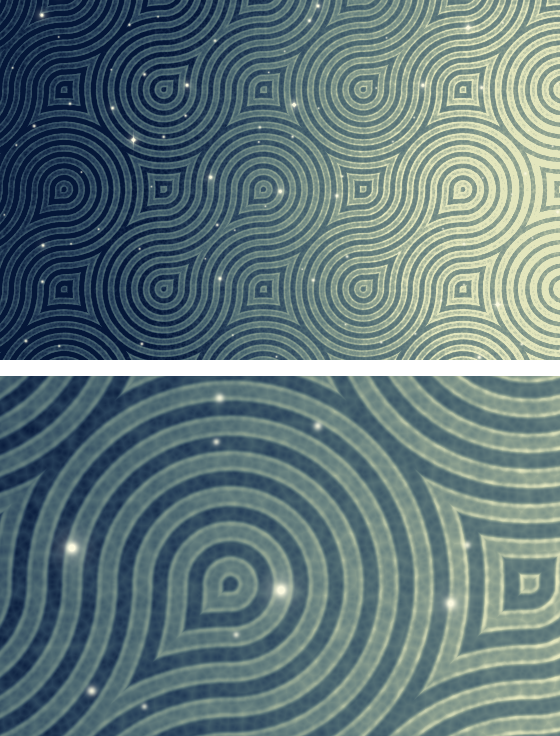
Top, the full canvas; bottom, a detail of the centre.
Reproduce this pattern procedurally as a Shadertoy shader.

```glsl
// Interlocking rings, teardrops and rounded squares in contour bands, lit from the right.
// A two-by-two set of arc tiles gives one continuous field, cut into bands and toned
// through a navy-to-cream ramp; cellular grain and scattered sparkles add the wear.

// Lengths are in canvas heights unless noted
const float TILE = 0.277;                 // ring centre to square centre
const vec2 ORIGIN = vec2(0.178, 0.474);   // centre of one ring
const float BANDS = 8.5;                  // bands per tile: six fill a ring to its rim
const float BAND_EDGE = 0.30;             // half width of a light band, in periods
const float BAND_SOFT = 0.06;             // least edge softness, in periods
const float RIM_POS = 0.22;               // bright rim inside each band, in periods
const float RIM_WIDTH = 0.11;
const float BAND_CONTRAST = 0.20;
const vec2 LIGHT_POS = vec2(1.64, 0.38);
const float LIGHT_REACH = 1.72;
const vec2 LIGHT_RANGE = vec2(0.06, 1.02); // tone far from and at the light
const float GRAIN_SCALE = 125.0;
const float STAR_CELL = 0.125;
const float STAR_CHANCE = 0.8;
const vec3 STAR_COLOR = vec3(0.99, 0.98, 0.88);
const vec3 RAMP[6] = vec3[6](
    vec3(0.02, 0.09, 0.22), vec3(0.16, 0.26, 0.36), vec3(0.29, 0.40, 0.44),
    vec3(0.42, 0.52, 0.51), vec3(0.59, 0.66, 0.58), vec3(0.89, 0.90, 0.74));

vec2 hash2(vec2 p) {
    vec3 q = fract(p.xyx * vec3(0.1031, 0.1030, 0.0973));
    q += dot(q, q.yzx + 33.33);
    return fract((q.xx + q.yz) * q.zy);
}

// Distance to the nearest scattered point
float cellular(vec2 p) {
    vec2 id = floor(p), f = p - id;
    float nearest = 1.5;
    for (int y = -1; y <= 1; y++)
    for (int x = -1; x <= 1; x++) {
        vec2 o = vec2(x, y);
        nearest = min(nearest, length(o + hash2(id + o) - f));
    }
    return nearest;
}

// 0 at ring centres, 1 at square centres
float ringField(vec2 p) {
    vec2 id = floor(p), f = p - id;
    vec2 parity = mod(id, 2.0);
    if (parity.x != parity.y) f.x = 1.0 - f.x;   // rings now at (0,0) and (1,1)
    float toRing = min(length(f), length(f - 1.0));
    float toSquare = min(length(f - vec2(1.0, 0.0)), length(f - vec2(0.0, 1.0)));
    bool joined = parity.x * parity.y > 0.5;     // tile where two rings flow together
    return joined ? 1.0 - toSquare : toRing;
}

// Band tone from about -1 (groove) to 1 (rim); grooves lie on whole periods
float bandTone(float field, float aa) {
    float d = abs(fract(field * BANDS) - 0.5);
    float soft = max(aa, BAND_SOFT);
    float band = 1.0 - smoothstep(BAND_EDGE - soft, BAND_EDGE + soft, d);
    float rim = 1.0 - smoothstep(0.0, RIM_WIDTH + 0.5 * aa, abs(d - RIM_POS));
    return mix(-1.0, 0.22, band) + 0.85 * rim * band;
}

// Mottling, weave and broad stains
float wear(vec2 uv) {
    float fine = cellular(uv * GRAIN_SCALE) - 0.5;
    float coarse = cellular(uv * GRAIN_SCALE * 0.27 + 17.0) - 0.5;
    float weave = sin(uv.x * 310.0 + 2.0 * sin(uv.y * 9.0)) * sin(uv.x * 83.0)
                + sin(uv.y * 290.0 + 2.0 * sin(uv.x * 7.0)) * sin(uv.y * 71.0);
    float stain = sin(uv.x * 7.0 + 2.0 * sin(uv.y * 5.0)) * sin(uv.y * 9.0 + uv.x * 4.0);
    return 0.13 * fine + 0.08 * coarse + 0.016 * weave + 0.025 * stain;
}

// Small dots; a few are larger with a halo and crossed rays
float sparkles(vec2 uv) {
    vec2 id = floor(uv / STAR_CELL);
    float sum = 0.0;
    for (int y = -1; y <= 1; y++)
    for (int x = -1; x <= 1; x++) {
        vec2 cell = id + vec2(x, y);
        vec2 pick = hash2(cell + 41.0);
        vec2 d = abs(uv - (cell + hash2(cell + 9.0)) * STAR_CELL);
        float r2 = dot(d, d);
        float size = mix(0.0028, 0.0058, pick.y * pick.y);
        float star = mix(0.7, 1.0, pick.y) * exp(-r2 / (size * size));
        float flare = step(0.95, pick.y);
        float halo = smoothstep(0.72, 1.0, pick.y);
        star += 0.3 * halo * exp(-r2 / 0.00025);
        star += 0.6 * flare * (exp(-d.x / 0.013 - d.y / 0.0013)
                             + exp(-d.y / 0.013 - d.x / 0.0013));
        sum += star * step(pick.x, STAR_CHANCE);
    }
    return min(sum, 1.0);
}

vec3 ramp(float tone) {
    vec3 color = RAMP[0];
    for (int i = 1; i < 6; i++)
        color = mix(color, RAMP[i], clamp(tone * 5.0 - float(i - 1), 0.0, 1.0));
    return color;
}

void mainImage(out vec4 fragColor, in vec2 fragCoord) {
    vec2 uv = fragCoord / iResolution.y;
    float aa = 0.8 * BANDS / (TILE * iResolution.y);

    // Light with a wide bright core, falling off to the left
    vec2 toLight = (uv - LIGHT_POS) * vec2(1.0, 0.85);
    float light = mix(LIGHT_RANGE.x, LIGHT_RANGE.y,
                      1.0 - smoothstep(0.0, LIGHT_REACH, length(toLight)));

    // Bands and surface
    float bands = bandTone(ringField((uv - ORIGIN) / TILE), aa);
    float tone = light + BAND_CONTRAST * bands + wear(uv);

    vec3 color = mix(ramp(tone), STAR_COLOR, sparkles(uv));
    fragColor = vec4(color, 1.0);
}
```
